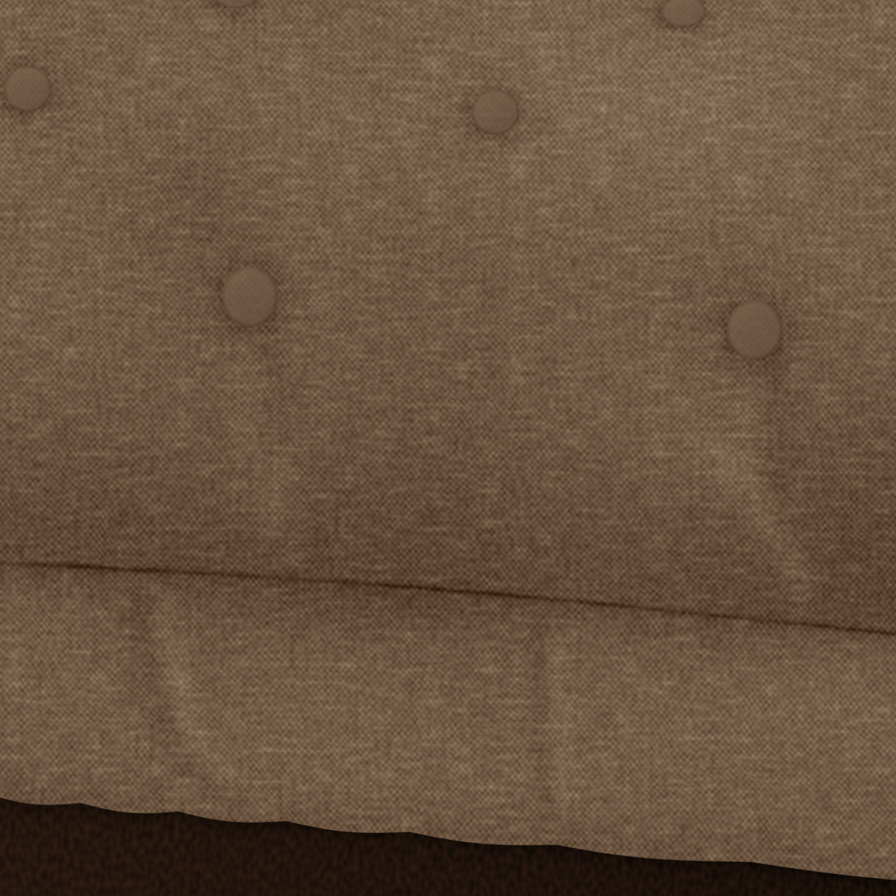
This texture is drawn by a WebGL 1 fragment shader. Its source:

```glsl
precision highp float;
uniform vec2 u_resolution;

#define CLOTH vec3(0.417, 0.329, 0.248)
#define FLOOR_COLOR vec3(0.148, 0.088, 0.054)
#define THREADS 145.0
#define WEAVE_DEPTH 0.042
#define SLUB_DEPTH 0.05
#define WARP_DEPTH 0.035
#define GRAIN_DEPTH 0.075
#define SEAM_DARK 0.12
#define DIMPLE_DARK 0.035
#define SCALLOP 0.006

float hash(vec2 p) {
  vec3 q = fract(vec3(p.xyx) * 0.1031);
  q += dot(q, q.yzx + 33.33);
  return fract((q.x + q.y) * q.z);
}

float cornerGradient(vec2 cell, vec2 offset) {
  float angle = 6.2832 * hash(cell);
  return dot(vec2(cos(angle), sin(angle)), offset);
}

float gradientNoise(vec2 p) {
  vec2 i = floor(p), f = fract(p);
  vec2 w = f * f * f * (f * (f * 6.0 - 15.0) + 10.0);
  vec2 e = vec2(1.0, 0.0);
  float low = mix(cornerGradient(i, f), cornerGradient(i + e, f - e), w.x);
  float high = mix(cornerGradient(i + e.yx, f - e.yx), cornerGradient(i + 1.0, f - 1.0), w.x);
  return mix(low, high, w.y);
}

float blob(vec2 p, vec2 center, vec2 radius) {
  vec2 q = (p - center) / radius;
  return exp(-dot(q, q));
}

// Dark on the negative side, light on the positive side
float fold(float d, float width) {
  float t = d / width;
  return 2.3 * t * exp(-t * t);
}

float span(float y, float bottom, float top) {
  return smoothstep(bottom, bottom + 0.05, y) * (1.0 - smoothstep(top - 0.05, top, y));
}

float seamHeight(float x) {
  return 0.372 - 0.076 * x + 0.008 * sin(3.6 * x);
}

float hemHeight(float x) {
  float t = x - 0.09;
  float phase = 9.6 * t - 3.9 * t * t;
  return 0.107 - 0.088 * x - SCALLOP * (abs(sin(3.1416 * phase)) - 0.8);
}

float backShade(vec2 p, float h) {
  float s = 0.012 + 0.03 * smoothstep(0.45, 1.0, p.y);
  s -= 0.058 * exp(-h * h / 0.016);
  s += 0.03 * blob(p, vec2(0.72, 0.86), vec2(0.22, 0.16));
  s += 0.015 * blob(p, vec2(0.09, 0.66), vec2(0.13, 0.2));
  s -= 0.03 * blob(p, vec2(0.22, 0.77), vec2(0.07, 0.09));
  s -= 0.025 * blob(p, vec2(0.5, 0.5), vec2(0.18, 0.1));
  s -= 0.035 * blob(p, vec2(0.99, 0.4), vec2(0.1, 0.12));
  // Pulled cloth beneath the lower buttons
  s += 0.045 * blob(p, vec2(0.305, 0.45), vec2(0.022, 0.06));
  s -= 0.025 * fold(p.x - 0.287, 0.02) * span(p.y, 0.46, 0.66);
  float ridge = p.x - 0.85 - 0.6 * (0.42 - p.y);
  s += 0.05 * exp(-ridge * ridge / 0.0006) * span(p.y, 0.31, 0.54);
  s -= 0.025 * fold(p.x - 0.85, 0.022) * span(p.y, 0.43, 0.62);
  s += 0.02 * blob(p, vec2(0.76, 0.52), vec2(0.08, 0.1));
  return s;
}

float frontShade(vec2 p, float h) {
  float s = 0.025 - 0.09 * exp(min(h, 0.0) / 0.03);
  s -= 0.025 * blob(p, vec2(0.4, 0.32), vec2(0.2, 0.035));
  s += 0.02 * blob(p, vec2(0.9, 0.22), vec2(0.2, 0.08));
  float t = 0.33 - p.y;
  s += 0.035 * fold(p.x - 0.17 - 1.6 * t * t, 0.022) * span(p.y, 0.11, 0.36);
  s += 0.03 * fold(p.x - 0.606 - 0.06 * t, 0.015) * span(p.y, 0.07, 0.32);
  s -= 0.03 * (1.0 - smoothstep(0.0, 0.065, p.y - hemHeight(p.x)));
  return s;
}

// Staggered knots, sparse thick threads and fine grain
float weave(vec2 p) {
  vec2 q = p * THREADS + 0.8 * gradientNoise(p * 14.0);
  float grain = gradientNoise(q * vec2(1.2, 1.4) + 31.0);
  float knots = cos(6.2832 * q.x) * cos(5.5 * q.y) * (1.0 + 0.9 * gradientNoise(q * 0.4));
  float slub = gradientNoise(vec2(p.x * 32.0, p.y * THREADS));
  slub += 1.6 * max(slub - 0.2, 0.0);
  float warp = gradientNoise(vec2(p.x * THREADS, p.y * 32.0) + 57.0);
  float visible = smoothstep(1.0, 2.8, u_resolution.y / THREADS);
  return visible * (WEAVE_DEPTH * knots + SLUB_DEPTH * slub + WARP_DEPTH * warp + GRAIN_DEPTH * grain);
}

void main() {
  vec2 p = gl_FragCoord.xy / u_resolution;
  float px = 1.0 / u_resolution.y;

  // Two cushion panels divided by a seam
  float h = p.y - seamHeight(p.x);
  float shade = mix(frontShade(p, h), backShade(p, h), smoothstep(-px, px, h));
  shade += 0.025 * gradientNoise(p * vec2(4.0, 5.0) + 7.0);
  float stitch = 0.75 + 0.7 * gradientNoise(vec2(p.x * 18.0, 3.5));
  shade -= SEAM_DARK * stitch * exp(-h * h / 0.000008);
  shade += weave(p);

  // Tufted buttons in staggered, receding rows
  for (int row = 0; row < 3; row++) {
    float r = float(row);
    vec2 start = vec2(0.263 + 0.008 * r - 0.24 * mod(r, 2.0), 1.008 - 0.0445 * r - 0.0625 * r * r);
    vec2 stride = vec2(0.5 + 0.0125 * r + 0.0095 * r * r, -0.021 - 0.002 * r - 0.003 * r * r);
    vec2 radius = vec2(0.025 + 0.0015 * r * r, 0.017 + 0.0085 * r);
    for (int col = 0; col < 2; col++) {
      vec2 q = (p - start - stride * float(col)) / radius;
      float d = length(q);
      shade -= DIMPLE_DARK * exp(-dot(q, q) / 3.5);
      shade -= 0.16 * blob(q, vec2(-0.06, -0.14), vec2(0.9));
      float dome = 0.03 - 0.008 * r + 0.025 * q.y - 0.015 * q.x - 0.06 * smoothstep(0.82, 1.0, d);
      dome += 0.25 * weave(p);
      float edge = px / radius.y;
      shade = mix(shade, dome, 1.0 - smoothstep(1.0 - edge, 1.0 + edge, d));
    }
  }
  vec3 color = CLOTH + shade * vec3(1.0, 1.0, 0.95);

  // Dark ground below the scalloped hem
  float hem = p.y - hemHeight(p.x);
  float pile = gradientNoise(p * vec2(170.0, 110.0));
  vec3 ground = FLOOR_COLOR * (1.0 + 0.5 * pile - 0.25 * p.x - 0.4 * exp(min(hem, 0.0) / 0.01));
  color = mix(ground, color, smoothstep(-px, px, hem));
  gl_FragColor = vec4(clamp(color, 0.0, 1.0), 1.0);
}
```
